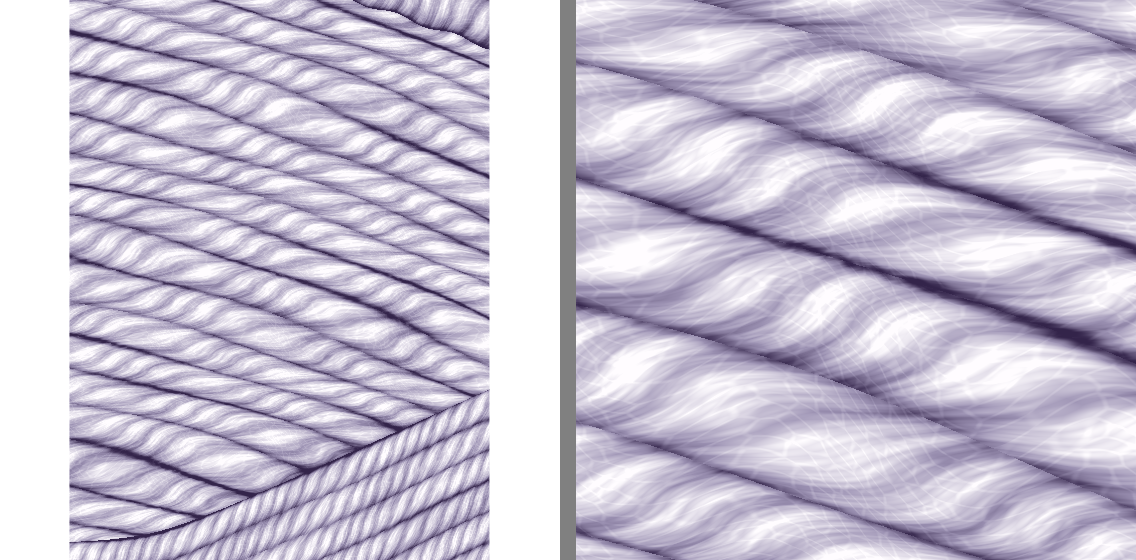
Left, the full canvas; right, a detail of the centre.
This texture is drawn by a WebGL 2 fragment shader. Its source:

```glsl
#version 300 es
precision highp float;

uniform vec2 u_resolution;
out vec4 fragColor;

float hash(vec2 p) {
    p = fract(p * vec2(0.1031, 0.1137));
    p += dot(p, p.yx + 33.33);
    return fract((p.x + p.y) * p.x * 17.0 + p.y * 9.7);
}

// Distances to the nearest and second nearest cell centre
vec2 cellular(vec2 p) {
    vec2 cell = floor(p), best = vec2(9.0);
    for (int j = -1; j <= 1; j++) {
        for (int i = -1; i <= 1; i++) {
            vec2 c = cell + vec2(i, j);
            vec2 centre = c + vec2(hash(c + 7.3), hash(c + 91.7));
            float d = length(centre - p);
            best = d < best.x ? vec2(d, best.x) : vec2(best.x, min(best.y, d));
        }
    }
    return best;
}

// Tone of parallel twisted strands; q.x runs along them, q.y down across them
float yarn(vec2 q, float pitch, float plyLength, float lean, float seed) {
    float lane = q.y / pitch;
    float row = floor(lane), f = lane - row;
    float r = hash(vec2(row + 40.0, seed));

    // Twisted plies
    float twist = q.x / plyLength + lean * (f + 0.07 * sin(6.2832 * f))
                + r * 7.0 + 0.3 * sin(q.x * 23.0 + r * 30.0);
    float ply = fract(twist);
    float crest = smoothstep(0.0, 0.38, ply) * (1.0 - smoothstep(0.5, 1.0, ply));
    float body = sin(3.1416 * pow(f, 0.85));

    // Fibres that follow the twist, loose hairs, and broad patches
    float fibre = cellular(vec2(twist * 5.0, f * 1.6 + row * 5.0)).x;
    float fine = cellular(vec2(twist * 11.0 + 50.0, f * 4.0 + row * 9.0)).x;
    vec2 hairCell = cellular(vec2(q.x * 55.0 + q.y * 40.0, q.y * 130.0 + 3.0 * sin(q.x * 31.0)));
    float hair = 1.0 - smoothstep(0.02, 0.22, hairCell.y - hairCell.x);
    float patchy = cellular(q * vec2(7.0, 15.0) + seed).x;

    float tone = 0.62 + 0.34 * (crest - 0.45) * (0.45 + 0.55 * body) + 0.17 * (body - 0.55);
    tone += 0.24 * (0.45 - fibre) + 0.17 * (0.45 - fine);
    tone += 0.06 * (hair - 0.3) + 0.20 * (0.48 - patchy);
    tone -= 0.10 * smoothstep(0.6, 1.0, f);

    // Dark, ragged gaps between strands
    float edge = floor(lane + 0.5);
    float k = hash(vec2(edge + 13.0, seed + 5.0));
    float gap = abs(lane - edge) * pitch;
    gap += 0.003 * (fine - 0.4);
    float width = 0.0028 + 0.0026 * (0.5 + 0.5 * sin(q.x * 11.0 + k * 40.0));
    float depth = (0.16 + 0.46 * k) * (0.7 + 0.4 * sin(q.x * 8.0 + k * 25.0));
    depth *= 0.65 + 0.7 * hairCell.x;
    tone -= depth * exp(-gap * gap / (width * width));
    return tone - 0.10 * exp(-gap / 0.010);
}

void main() {
    vec2 uv = gl_FragCoord.xy / u_resolution;
    float x = uv.x, down = 1.0 - uv.y, t = x - 0.124;

    // Borders of the lower fold and of the upper corner
    float bend = x - 0.27;
    float fold = down - 0.975 + 0.23 * (bend + sqrt(bend * bend + 0.01));
    float corner = 0.35 * (x - 0.63) - down + 0.004 * sin(x * 60.0);

    // Main bundle sags to the right
    float across = down - 0.2 * t - 0.18 * t * t;
    across += 0.010 * sin(across * 19.0 + x * 2.5) + 0.004 * sin(x * 13.0 + across * 31.0);
    float tone;
    if (fold > 0.0) {
        tone = yarn(vec2(x * 1.1, fold + 0.003 * sin(x * 17.0)), 0.055, 0.032, 1.1, 3.0) - 0.03;
    } else if (corner > 0.0) {
        tone = yarn(vec2(x, 0.9 - corner), 0.09, 0.034, 1.3, 8.0) - 0.10;
    } else {
        tone = yarn(vec2(x, across), 0.066, 0.058, 2.1, 1.0);
    }

    // Shadows where the bundles meet
    float crease = smoothstep(0.25, 0.55, x) * (1.0 - 0.7 * smoothstep(0.68, 0.85, x));
    float above = max(-fold, 0.0);
    tone -= crease * (0.26 * exp(-above / 0.032)) * (1.0 - smoothstep(0.0, 0.008, fold));
    tone -= 0.15 * exp(-abs(fold) / 0.004);
    tone -= 0.28 * exp(-abs(corner) / 0.006) * smoothstep(0.6, 0.66, x);

    // Violet shadow, lilac middle, white light
    vec3 lilac = vec3(0.62, 0.58, 0.71);
    vec3 colour = mix(vec3(0.20, 0.14, 0.29), lilac, smoothstep(-0.1, 0.5, tone));
    colour = mix(colour, vec3(1.0, 0.99, 1.0), clamp((tone - 0.42) / 0.5, 0.0, 1.0));

    // White side margins
    float soft = 1.0 / u_resolution.x;
    float inside = smoothstep(0.124 - soft, 0.124 + soft, x)
                 * (1.0 - smoothstep(0.874 - soft, 0.874 + soft, x));
    fragColor = vec4(mix(vec3(1.0), colour, inside), 1.0);
}
```
